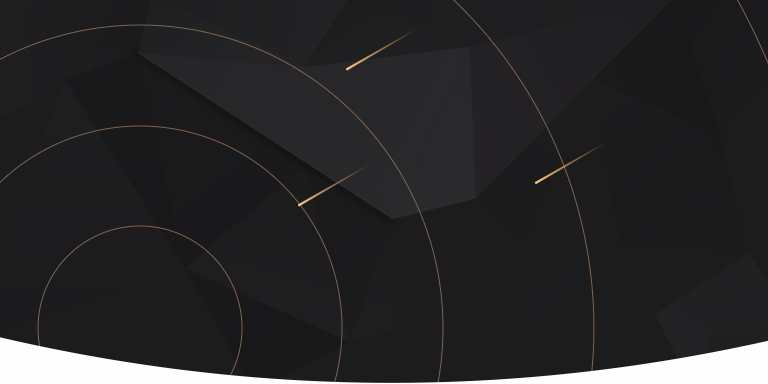
Write a Shadertoy shader that draws this background.

```glsl
const vec3 BASE = vec3(0.108, 0.110, 0.115);
const vec3 COOL_TINT = vec3(0.985, 0.99, 1.045);
const vec3 WARM_TINT = vec3(1.02, 0.975, 1.04);
const vec3 COPPER = vec3(0.60, 0.455, 0.35);
const vec3 GOLD = vec3(1.0, 0.77, 0.48);
const vec3 PAPER = vec3(0.995);

// Coverage of a shape from its signed distance
float cover(float dist, float pixel) {
    return clamp(0.5 - dist / pixel, 0.0, 1.0);
}

float edgeDistance(vec2 p, vec2 a, vec2 b) {
    vec2 along = normalize(b - a);
    return dot(p - a, vec2(along.y, -along.x));
}

float triangleDistance(vec2 p, vec2 a, vec2 b, vec2 c) {
    float winding = sign((b.x - a.x) * (c.y - a.y) - (b.y - a.y) * (c.x - a.x));
    return max(max(winding * edgeDistance(p, a, b), winding * edgeDistance(p, b, c)),
               winding * edgeDistance(p, c, a));
}

// x: distance to the segment, y: position along it
vec2 segment(vec2 p, vec2 a, vec2 b) {
    vec2 span = b - a;
    float t = clamp(dot(p - a, span) / dot(span, span), 0.0, 1.0);
    return vec2(length(p - a - span * t), t);
}

// Triangle shaded from corner a to the opposite side
vec3 facet(vec3 color, vec2 p, vec2 a, vec2 b, vec2 c, vec2 tones, vec3 tint, float pixel) {
    vec2 axis = 0.5 * (b + c) - a;
    float t = clamp(dot(p - a, axis) / dot(axis, axis), 0.0, 1.0);
    vec3 shade = mix(tones.x, tones.y, t) * tint;
    return mix(color, shade, cover(triangleDistance(p, a, b, c), pixel));
}

// Soft light or dark band along a fold
vec3 fold(vec3 color, vec2 p, vec2 a, vec2 b, float amount, float width) {
    float dist = segment(p, a, b).x / width;
    return color + amount * exp(-dist * dist);
}

vec3 facets(vec2 p, float pixel) {
    vec2 leftTip = vec2(0.359, 0.862), midTop = vec2(0.794, 0.826);
    vec2 peak = vec2(1.224, 0.878), rightLow = vec2(1.240, 0.484);
    vec2 lowTip = vec2(1.021, 0.430), topRight = vec2(1.758, 1.01);
    vec2 topLeft = vec2(0.396, 1.01), topMid = vec2(0.911, 1.01);
    vec2 leftPeak = vec2(0.169, 0.792), leftHub = vec2(0.482, 0.302);
    vec2 innerPeak = vec2(0.794, 0.570), lowHub = vec2(0.911, 0.109);
    vec2 rightHub = vec2(1.536, 0.797), farHub = vec2(1.875, 0.648);
    vec2 cornerTip = vec2(1.948, 0.341), cornerLeft = vec2(1.706, 0.180);
    vec2 floorHub = vec2(1.367, 0.362), floorRight = vec2(1.615, 0.362);
    vec3 c = BASE;

    // Left side
    c = facet(c, p, leftTip, topLeft, vec2(-0.5, 1.01), vec2(0.105, 0.122), COOL_TINT, pixel);
    c = facet(c, p, leftTip, vec2(-0.5, 1.01), vec2(-0.01, 0.69), vec2(0.110, 0.125), COOL_TINT, pixel);
    c = facet(c, p, leftPeak, leftHub, vec2(-0.1, 0.1), vec2(0.120, 0.108), COOL_TINT, pixel);
    c = facet(c, p, leftHub, leftPeak, leftTip, vec2(0.094, 0.100), COOL_TINT, pixel);
    c = facet(c, p, leftTip, leftHub, lowTip, vec2(0.106, 0.098), COOL_TINT, pixel);
    c = facet(c, p, innerPeak, leftHub, lowHub, vec2(0.106, 0.120), COOL_TINT, pixel);
    c = facet(c, p, innerPeak, lowTip, lowHub, vec2(0.100, 0.106), COOL_TINT, pixel);
    c = facet(c, p, leftHub, lowHub, vec2(0.66, -0.02), vec2(0.100, 0.094), COOL_TINT, pixel);
    c = facet(c, p, lowTip, lowHub, vec2(1.023, 0.14), vec2(0.108, 0.120), COOL_TINT, pixel);

    // Right side
    c = facet(c, p, rightHub, topRight, farHub, vec2(0.104, 0.094), COOL_TINT, pixel);
    c = facet(c, p, topRight, farHub, vec2(2.2, 1.01), vec2(0.098, 0.108), COOL_TINT, pixel);
    c = facet(c, p, rightHub, farHub, floorRight, vec2(0.112, 0.102), COOL_TINT, pixel);
    c = facet(c, p, farHub, floorRight, cornerTip, vec2(0.100, 0.108), COOL_TINT, pixel);
    c = facet(c, p, rightHub, rightLow, floorHub, vec2(0.112, 0.106), COOL_TINT, pixel);
    c = facet(c, p, floorHub, floorRight, vec2(1.34, -0.02), vec2(0.116, 0.110), COOL_TINT, pixel);
    c = facet(c, p, cornerTip, cornerLeft, vec2(1.80, 0.0), vec2(0.125, 0.136), COOL_TINT, pixel);
    c = facet(c, p, cornerTip, vec2(1.80, 0.0), vec2(2.2, 0.0), vec2(0.132, 0.120), COOL_TINT, pixel);

    // Raised central plate
    c = fold(c, p, leftTip, lowTip, -0.025, 0.016);
    c = facet(c, p, topLeft, leftTip, midTop, vec2(0.122, 0.142), COOL_TINT, pixel);
    c = facet(c, p, topLeft, topMid, midTop, vec2(0.118, 0.136), COOL_TINT, pixel);
    c = facet(c, p, topMid, midTop, peak, vec2(0.112, 0.124), COOL_TINT, pixel);
    c = facet(c, p, topMid, peak, topRight, vec2(0.114, 0.122), COOL_TINT, pixel);
    c = facet(c, p, leftTip, midTop, lowTip, vec2(0.148, 0.160), COOL_TINT, pixel);
    c = facet(c, p, midTop, peak, lowTip, vec2(0.152, 0.162), COOL_TINT, pixel);
    c = facet(c, p, peak, rightLow, lowTip, vec2(0.158, 0.166), COOL_TINT, pixel);
    c = facet(c, p, topRight, peak, rightLow, vec2(0.118, 0.138), WARM_TINT, pixel);
    c = fold(c, p, lowTip, rightLow, 0.012, 0.005);
    return fold(c, p, leftTip, lowTip, 0.012, 0.004);
}

void mainImage(out vec4 fragColor, in vec2 fragCoord) {
    vec2 p = fragCoord / iResolution.y;
    float pixel = 1.0 / iResolution.y;
    vec3 color = facets(p, pixel);

    // Concentric copper rings
    float radii[5] = float[](0.2656, 0.526, 0.789, 1.182, 1.775);
    float fromCenter = length(p - vec2(0.3646, 0.1458));
    for (int i = 0; i < 5; i++) {
        float dist = abs(fromCenter - radii[i]) - 0.0012;
        color = mix(color, COPPER, 0.85 * cover(dist, pixel));
    }

    // Golden streaks fading toward their upper ends
    vec2 starts[3] = vec2[](vec2(0.904, 0.820), vec2(0.779, 0.466), vec2(1.396, 0.524));
    for (int i = 0; i < 3; i++) {
        vec2 streak = segment(p, starts[i], starts[i] + vec2(0.184, 0.106));
        float halfWidth = mix(0.0030, 0.0014, streak.y);
        color = mix(color, GOLD, cover(streak.x - halfWidth, pixel) * (1.0 - streak.y));
    }

    // Pale curved base
    float offset = p.x - 1.02;
    float rise = (p.y - 0.003 - 0.114 * offset * offset) / length(vec2(1.0, 0.228 * offset));
    color = mix(color, PAPER, cover(rise, pixel));
    fragColor = vec4(color, 1.0);
}
```
